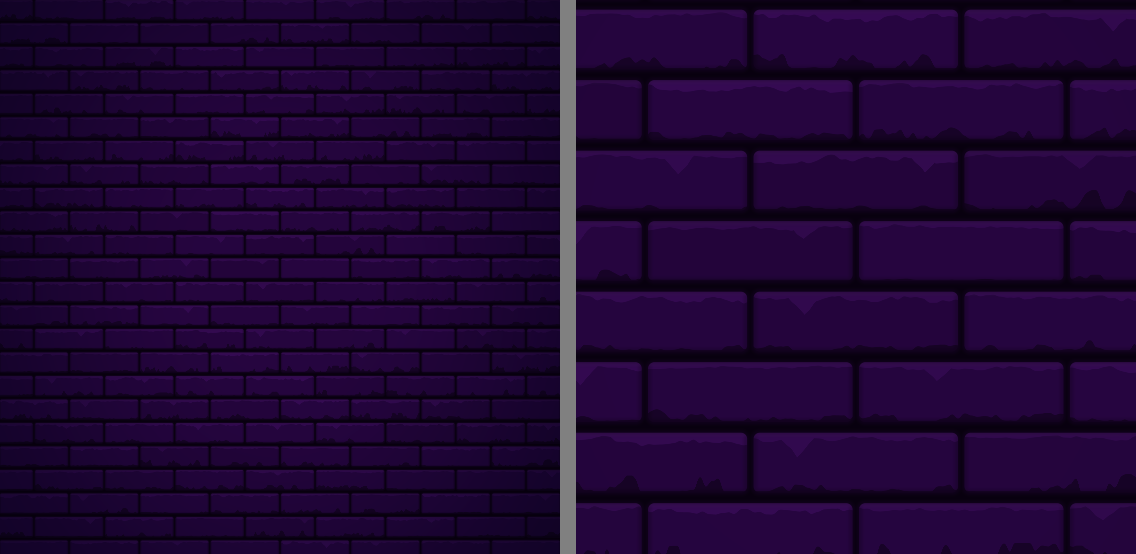
Left: the whole. Right: its middle third, enlarged.
Write a Shadertoy shader that draws this texture.

```glsl
// Dark violet brick wall in running bond, lit softly from the middle.
// Each brick is a rounded box with a ragged pale top edge, an occasional
// drip of worn paint and a chipped dark foot, all driven by a per-brick hash.

const float COLUMNS = 7.966;            // bricks across the canvas
const float ROWS = 23.57;               // courses down the canvas
const vec2 WALL_OFFSET = vec2(-0.482, 0.082);
const float BRICK_LENGTH = 2.99;        // in course heights
const vec2 HALF_JOINT = vec2(0.045, 0.075);
const float CORNER_RADIUS = 0.09;
const float DRIP_CHANCE = 0.45;

const vec3 BRICK_CENTER = vec3(0.143, 0.018, 0.240);
const vec3 BRICK_EDGE = vec3(0.066, 0.010, 0.150);
const vec3 MORTAR_CENTER = vec3(0.050, 0.003, 0.088);
const vec3 MORTAR_EDGE = vec3(0.036, 0.002, 0.078);
const vec3 WORN_LIGHT = vec3(0.058, 0.020, 0.075);
const vec3 RIM_LIGHT = vec3(0.030, 0.018, 0.035);
const float CHIP_SHADE = 0.62;

float hash(vec2 p) {
    return fract(sin(dot(p, vec2(127.1, 311.7))) * 43758.5453);
}

// Smooth one-dimensional value noise, one strip per seed
float noise(float x, float seed) {
    float cell = floor(x), f = fract(x);
    f = f * f * (3.0 - 2.0 * f);
    return mix(hash(vec2(cell, seed)), hash(vec2(cell + 1.0, seed)), f);
}

float ragged(float x, float seed) {
    return 0.65 * noise(x * 3.5, seed) + 0.35 * noise(x * 11.0, seed + 7.3);
}

float roundedBox(vec2 p, vec2 halfSize, float radius) {
    vec2 d = abs(p) - halfSize + radius;
    return length(max(d, 0.0)) + min(max(d.x, d.y), 0.0) - radius;
}

void mainImage(out vec4 fragColor, in vec2 fragCoord) {
    vec2 uv = fragCoord / iResolution.xy;
    float blur = ROWS / iResolution.y;

    // Running bond: every other course shifts by half a brick
    vec2 wall = vec2(uv.x * COLUMNS, (1.0 - uv.y) * ROWS) + WALL_OFFSET;
    wall.x += 0.5 * mod(floor(wall.y), 2.0);
    vec2 id = floor(wall);
    vec2 local = fract(wall) * vec2(BRICK_LENGTH, 1.0);
    vec2 size = vec2(BRICK_LENGTH, 1.0);
    float seed = floor(hash(id) * 91.0);

    float dist = roundedBox(local - 0.5 * size, 0.5 * size - HALF_JOINT, CORNER_RADIUS);
    float brick = 1.0 - smoothstep(-0.6 * blur, 0.6 * blur, dist);

    // Glow fading from the middle of the wall
    float fade = smoothstep(0.15, 0.75, length((uv - 0.5) * vec2(1.05, 0.85)));
    float light = mix(1.0, 0.4, fade);
    vec3 face = mix(BRICK_CENTER, BRICK_EDGE, fade);
    face *= 0.95 + 0.1 * hash(id + 3.7);

    // Ragged worn band along the top, with a tapering drip on some bricks
    float below = local.y - HALF_JOINT.y;
    float wear = mix(0.5, 1.1, hash(id + 11.3));
    float depth = 0.03 + 0.17 * wear * ragged(local.x, seed);
    float dripX = mix(0.4, BRICK_LENGTH - 0.4, hash(id + 23.9));
    float drip = max(0.0, 0.32 - 1.1 * abs(local.x - dripX));
    drip *= step(hash(id + 5.1), DRIP_CHANCE) * mix(0.6, 1.0, hash(id + 8.2));
    depth = max(depth, drip + 0.04 * noise(local.x * 12.0, seed + 2.0));
    float worn = 1.0 - smoothstep(-0.5 * blur, 0.5 * blur, below - depth);
    face += WORN_LIGHT * light * worn * mix(0.55, 1.0, wear);
    face += RIM_LIGHT * light * (1.0 - smoothstep(0.03, 0.08, below));

    // Chipped dark foot
    float above = 1.0 - HALF_JOINT.y - local.y;
    float chips = ragged(local.x + 17.0, seed + 31.0);
    float chipDepth = 0.02 + 0.28 * hash(id + 41.7) * smoothstep(0.35, 0.9, chips);
    float chip = 1.0 - smoothstep(-0.5 * blur, 0.5 * blur, above - chipDepth);
    face *= mix(1.0, CHIP_SHADE, chip);

    // Soft shading at the brick outline and deeper shadow in the joint
    face *= mix(0.8, 1.0, smoothstep(0.0, 0.09, -dist));
    vec3 mortar = mix(MORTAR_CENTER, MORTAR_EDGE, fade);
    mortar *= mix(1.1, 0.65, smoothstep(0.0, 0.07, dist));

    fragColor = vec4(mix(mortar, face, brick), 1.0);
}
```
